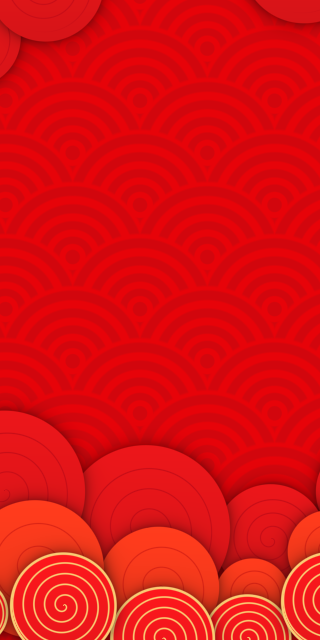
Reproduce this background procedurally as a Shadertoy shader.

```glsl
// Red scale pattern framed by layered paper clouds, the front ones with gold spirals.

// Overlapping scales with concentric rings; lower rows lie in front
vec3 scalePattern(vec2 p, float aa) {
    const vec2 spacing = vec2(0.4206, 0.1628);
    const float radius = 0.235;
    vec3 dark = vec3(0.825, 0.025, 0.05);
    vec3 light = vec3(0.905, 0.01, 0.035);
    vec3 color = dark;
    float nearestRow = floor((p.y - 1.034) / spacing.y + 0.5);
    for (int i = 2; i >= -2; i--) {
        float row = nearestRow + float(i);
        vec2 q = p - vec2(0.4375 + 0.5 * spacing.x * mod(row, 2.0), 1.034 + row * spacing.y);
        q.x -= spacing.x * floor(q.x / spacing.x + 0.5);
        float d = length(q);
        // Rings widen away from the centre
        float t = 5.0 * pow(d / radius, 0.8);
        float ring = 1.0 - smoothstep(0.17, 0.3, abs(fract(t + 0.5) - 0.5));
        ring *= smoothstep(0.01, 0.025, d);
        color = mix(color, mix(dark, light, ring), smoothstep(aa, -aa, d - radius));
    }
    return color;
}

// One disc with a soft shadow, a spiral line and a rim; xy is the centre, z the radius
vec3 cloud(vec3 color, vec2 p, vec3 disc, vec3 fill, vec3 line, float turn,
           float lineWidth, float rimWidth, float lineEnd, float aa) {
    vec2 q = p - disc.xy;
    float d = length(q);
    float edge = d - disc.z;

    // Shadow cast on what lies behind
    color *= 1.0 - 0.32 * exp(-max(edge, 0.0) / 0.018);

    // Spiral measured from the top of the disc
    float gap = turn * disc.z;
    float winding = d / gap - atan(q.x, q.y + 1e-5) / 6.28318;
    float lineDist = abs(fract(winding + 0.5) - 0.5) * gap;
    float ink = smoothstep(aa, -aa, lineDist - lineWidth);
    ink *= 1.0 - smoothstep(lineEnd - 0.04, lineEnd + 0.04, d / disc.z);
    ink = max(ink, smoothstep(-aa, aa, edge + rimWidth) * step(0.0001, rimWidth));

    vec3 paper = fill * (0.97 + 0.05 * q.y / disc.z);
    return mix(color, mix(paper, line, ink), smoothstep(aa, -aa, edge));
}

void mainImage(out vec4 fragColor, in vec2 fragCoord) {
    // The canvas width is one unit
    vec2 p = fragCoord / iResolution.x;
    float aa = 0.8 / iResolution.x;
    vec3 color = scalePattern(p, 2.0 * aa);

    // Crimson clouds at the top and behind
    vec3 back[7] = vec3[7](
        vec3(-0.091, 1.883, 0.156), vec3(0.143, 2.052, 0.182), vec3(0.951, 2.125, 0.198),
        vec3(1.146, 0.464, 0.159), vec3(0.846, 0.313, 0.174),
        vec3(0.456, 0.346, 0.263), vec3(0.013, 0.464, 0.253));
    for (int i = 0; i < 7; i++)
        color = cloud(color, p, back[i], vec3(0.91, 0.085, 0.1), vec3(0.78, 0.05, 0.09),
                      0.24, 0.0017, 0.0, 0.82, aa);

    // Orange clouds in the middle
    vec3 middle[4] = vec3[4](
        vec3(0.789, 0.138, 0.117), vec3(0.495, 0.164, 0.19),
        vec3(0.109, 0.221, 0.216), vec3(1.029, 0.276, 0.13));
    for (int i = 0; i < 4; i++)
        color = cloud(color, p, middle[i], vec3(0.99, 0.23, 0.11), vec3(0.86, 0.14, 0.08),
                      0.33, 0.0017, 0.0, 0.8, aa);

    // Bright red clouds with gold lines in front
    vec3 front[5] = vec3[5](
        vec3(-0.078, 0.086, 0.104), vec3(0.773, 0.005, 0.138), vec3(0.508, 0.003, 0.164),
        vec3(0.198, 0.107, 0.167), vec3(1.034, 0.12, 0.156));
    for (int i = 0; i < 5; i++)
        color = cloud(color, p, front[i], vec3(0.98, 0.09, 0.11), vec3(0.98, 0.8, 0.45),
                      0.2, 0.0026, 0.008, 1.1, aa);

    fragColor = vec4(color, 1.0);
}
```
